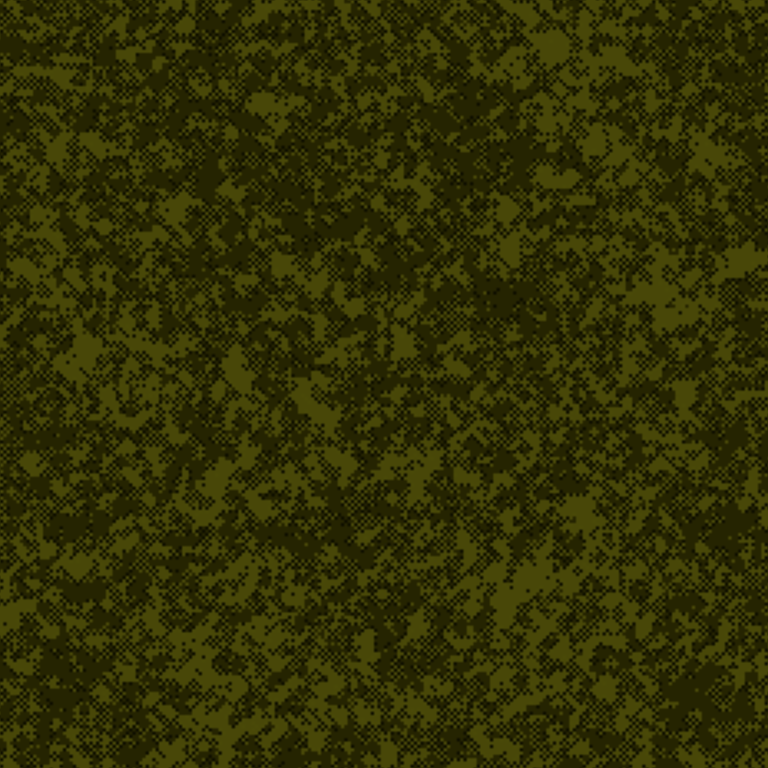
Reproduce this texture procedurally as a Shadertoy shader.

```glsl
float hash(vec2 p) {
    vec3 q = fract(vec3(p.xyx) * 0.1031);
    q += dot(q, q.yzx + 33.33);
    return fract((q.x + q.y) * q.z);
}

// Value noise centred on zero
float noise(vec2 p) {
    vec2 i = floor(p), f = fract(p);
    f = f * f * (3.0 - 2.0 * f);
    return mix(mix(hash(i), hash(i + vec2(1, 0)), f.x),
               mix(hash(i + vec2(0, 1)), hash(i + vec2(1, 1)), f.x), f.y) - 0.5;
}

// Faint broad drifts under strong small clumps, each layer turned to hide its lattice
float mossHeight(vec2 uv) {
    mat2 turn = mat2(0.8, 0.6, -0.6, 0.8);
    vec2 p = turn * uv + 7.0;
    float h = 0.20 * noise(p * 6.0);
    p = turn * p + 3.7;
    h += 0.14 * noise(p * 13.0);
    p = turn * p + 5.1;
    h += 0.24 * noise(p * 34.0);
    p = turn * p + 2.3;
    h += 0.50 * noise(p * 66.0);
    p = turn * p + 4.9;
    return h + 0.60 * noise(p * 104.0);
}

// Three tones: dark soil, checkered dither, light moss; grain frays their borders
vec3 cellColor(vec2 cell) {
    float grain = hash(cell + 19.0) - 0.5;
    float h = mossHeight((cell + 0.5) / 232.0) + 0.24 * grain;
    float checker = mod(cell.x + cell.y, 2.0);
    vec3 soil = vec3(0.145, 0.140, 0.003);
    vec3 moss = vec3(0.282, 0.280, 0.030);
    vec3 dither = mix(vec3(0.055, 0.055, 0.0), vec3(0.290, 0.288, 0.032), checker);
    if (h > 0.125) return moss;
    return h > -0.09 ? dither : soil;
}

void mainImage(out vec4 fragColor, in vec2 fragCoord) {
    vec2 uv = fragCoord / iResolution.y;

    // Soft blend between neighbouring cells
    vec2 p = uv * 232.0 - 0.5;
    vec2 cell = floor(p);
    vec2 f = smoothstep(0.0, 1.0, p - cell);
    vec3 lower = mix(cellColor(cell), cellColor(cell + vec2(1, 0)), f.x);
    vec3 upper = mix(cellColor(cell + vec2(0, 1)), cellColor(cell + vec2(1, 1)), f.x);
    fragColor = vec4(mix(lower, upper, f.y), 1.0);
}
```
